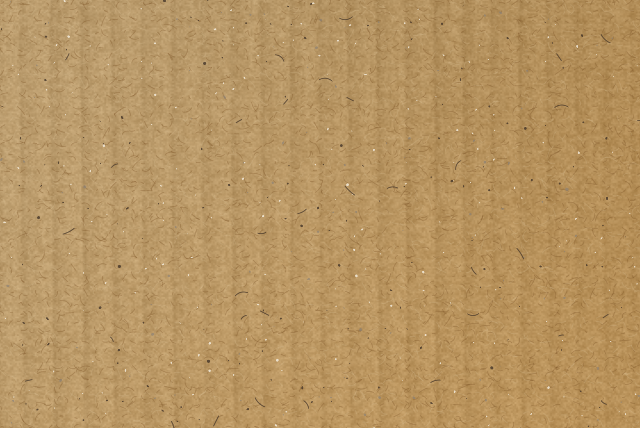
A Shadertoy shader for this texture:

```glsl
// Corrugated brown cardboard: about 21 soft, slightly leaning vertical flutes
// shade a warm paper gradient, covered with fine grain, short curved fibres
// and sparse dark, grey and white flecks scattered over jittered grids.

const vec3 PAPER_COOL = vec3(0.738, 0.617, 0.432);
const vec3 PAPER_WARM = vec3(0.735, 0.582, 0.362);
const vec3 FIBRE_BROWN = vec3(0.50, 0.34, 0.16);
const vec3 FIBRE_PALE = vec3(0.84, 0.74, 0.57);
const vec3 FLECK_DARK = vec3(0.27, 0.21, 0.16);
const vec3 FLECK_GREY = vec3(0.53, 0.50, 0.47);
const vec3 FLECK_WHITE = vec3(0.95, 0.92, 0.86);

float hash(vec2 p) {
    return fract(sin(dot(p, vec2(127.1, 311.7))) * 43758.5453);
}

vec2 hash2(vec2 p) {
    return vec2(hash(p), hash(p + 37.3));
}

float valueNoise(vec2 p) {
    vec2 i = floor(p), f = fract(p);
    f = f * f * (3.0 - 2.0 * f);
    return mix(mix(hash(i), hash(i + vec2(1, 0)), f.x),
               mix(hash(i + vec2(0, 1)), hash(i + vec2(1, 1)), f.x), f.y);
}

float fbm(vec2 p) {
    float sum = 0.0, gain = 0.5;
    for (int i = 0; i < 4; i++) {
        sum += gain * valueNoise(p);
        p = mat2(1.6, 1.2, -1.2, 1.6) * p + 11.7;
        gain *= 0.5;
    }
    return sum;
}

// Smooth coverage of a shape of the given radius; thin shapes fade, not alias.
float coverage(float dist, float radius, float pixel) {
    float soft = max(radius, 0.5 * pixel);
    float edge = 0.5 * pixel;
    return (1.0 - smoothstep(soft - edge, soft + edge, dist)) * min(1.0, radius / soft);
}

// Flute shading: a crest brightening to the right, then a crisp dark fold.
float fluteShade(vec2 uv) {
    float d = uv.x - 0.0326 - 0.006 * (1.0 - uv.y);
    d += 0.0016 * (valueNoise(vec2(uv.x * 9.0, uv.y * 5.0)) - 0.5);
    float phase = d * (20.875 + 1.216 * d);
    float t = fract(phase);
    float ramp = smoothstep(0.0, 0.75, t) - smoothstep(0.90, 1.0, t);
    float fold = exp(-pow(min(t, 1.0 - t) / 0.10, 2.0));
    float strength = mix(0.75, 1.2, hash(vec2(floor(phase + 0.5), 4.0)));
    strength *= mix(1.0, 0.6, smoothstep(0.55, 1.0, uv.x));
    return strength * (0.030 * (ramp - 0.5) - 0.014 * fold);
}

// One bent strand per occupied cell, mostly lying across the flutes.
float fibres(vec2 p, float cellSize, float density, float width, float seed, float pixel) {
    p = p / cellSize + seed * 7.31;
    vec2 id = floor(p) + seed * 19.0;
    vec2 q = fract(p) - 0.5 - 0.3 * (hash2(id) - 0.5);
    float angle = (hash(id + 5.1) - 0.5) * 2.6;
    q = mat2(cos(angle), -sin(angle), sin(angle), cos(angle)) * q;
    q.y += (hash(id + 8.7) - 0.5) * 3.0 * q.x * q.x;
    float halfLength = mix(0.10, 0.32, hash(id + 2.9));
    float dist = length(vec2(max(abs(q.x) - halfLength, 0.0), q.y)) * cellSize;
    return coverage(dist, width, pixel) * step(hash(id + 13.3), density);
}

// One small irregular fleck per occupied cell.
float flecks(vec2 p, float cellSize, float density, float radius, float seed, float pixel) {
    p = p / cellSize + seed * 3.17;
    vec2 id = floor(p) + seed * 23.0;
    vec2 q = fract(p) - 0.5 - 0.7 * (hash2(id) - 0.5);
    float angle = 6.2832 * hash(id + 6.2);
    q = mat2(cos(angle), -sin(angle), sin(angle), cos(angle)) * q;
    q.y *= mix(1.0, 2.0, hash(id + 3.4));
    float size = radius * mix(0.5, 1.3, pow(hash(id + 9.8), 2.0));
    return coverage(length(q) * cellSize, size, pixel) * step(hash(id + 15.5), density);
}

void mainImage(out vec4 fragColor, in vec2 fragCoord) {
    vec2 uv = fragCoord / iResolution.xy;
    vec2 p = fragCoord / iResolution.y;
    float pixel = 1.0 / iResolution.y;

    // Paper tone, warmer towards the lower right and dimmer at the top right
    float warmth = smoothstep(0.1, 1.5, uv.x + 0.6 * (1.0 - uv.y));
    vec3 color = mix(PAPER_COOL, PAPER_WARM, warmth);
    color -= 0.035 * smoothstep(0.6, 1.9, uv.x + uv.y);
    color += fluteShade(uv) * vec3(1.0, 1.0, 0.95);

    // Mottling and grain
    color += 0.035 * (fbm(p * vec2(22.0, 30.0)) - 0.47);
    color += 0.085 * (fbm(p * vec2(85.0, 110.0)) - 0.47) * vec3(0.85, 1.0, 1.1);
    color += 0.075 * (valueNoise(p * 240.0) - 0.5);

    // Fibre layers, from short and dense to long and sparse
    for (int i = 0; i < 5; i++) {
        float k = float(i);
        float cellSize = 0.022 + 0.007 * k;
        float dark = fibres(p, cellSize, 0.42 - 0.05 * k, 0.0009, k + 1.0, pixel);
        float pale = fibres(p, cellSize, 0.30, 0.0008, k + 9.0, pixel);
        color = mix(color, FIBRE_BROWN, 0.42 * dark);
        color = mix(color, FIBRE_PALE, 0.35 * pale);
    }

    // Flecks
    color = mix(color, FLECK_GREY, 0.6 * flecks(p, 0.055, 0.22, 0.0032, 1.0, pixel));
    color = mix(color, FLECK_DARK, 0.8 * flecks(p, 0.047, 0.24, 0.0030, 2.0, pixel));
    color = mix(color, FLECK_DARK, 0.7 * fibres(p, 0.050, 0.07, 0.0012, 17.0, pixel));
    color = mix(color, FLECK_WHITE, 0.85 * flecks(p, 0.041, 0.22, 0.0026, 3.0, pixel));

    fragColor = vec4(clamp(color, 0.0, 1.0), 1.0);
}
```
